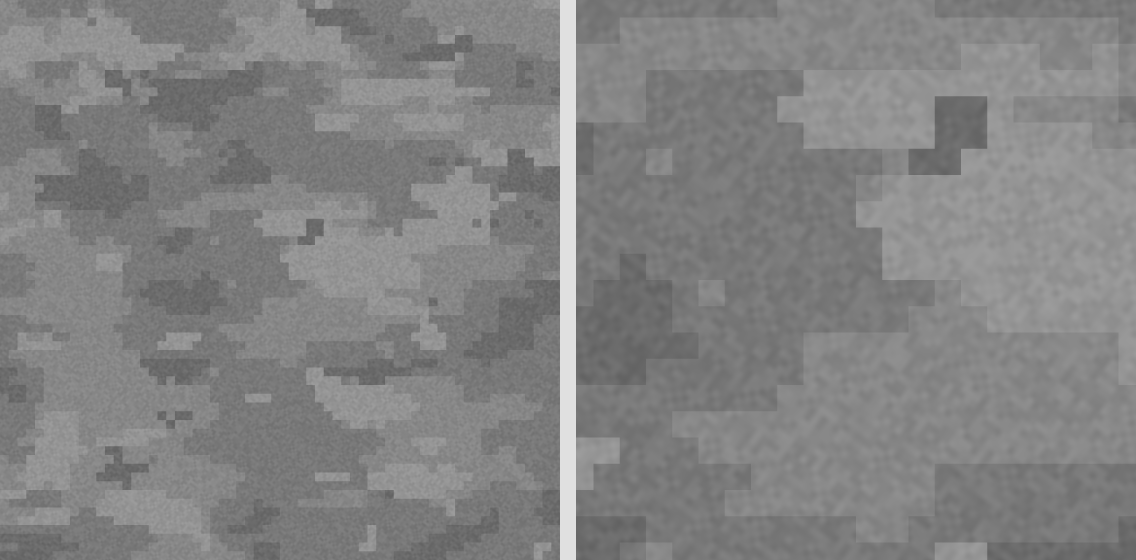
Left, the full canvas; right, a detail of the centre.
Write a Shadertoy shader that draws this pattern.

```glsl
// Grey digital camouflage: wide stepped patches in four tones under fine fabric grain.

const float CELLS = 64.0;                      // square cells along the canvas height
const vec2 PATCH_SIZE = vec2(10.5, 5.2);       // base patches, in cells
const vec2 ACCENT_SIZE = vec2(7.6, 4.1);       // dark and pale accents, in cells
const float LIGHT_LEVEL = 0.514;               // thresholds that set each tone's share
const float PALE_LEVEL = 0.672;
const float DARK_LEVEL = 0.704;
const float ACCENT_BIAS = 0.6;                 // pulls accents towards their own base tone
const float GRAIN_SCALE = 230.0;
const float GRAIN_STRENGTH = 0.066;

const float DARK_GREY = 0.418;
const float MID_GREY = 0.473;
const float LIGHT_GREY = 0.529;
const float PALE_GREY = 0.580;

float hash(vec2 p, uint seed) {
    uvec2 q = uvec2(ivec2(p));
    uint h = q.x * 73939u ^ q.y * 91193u ^ seed * 52711u;
    h = (h ^ (h >> 15)) * 739391u;
    h = (h ^ (h >> 13)) * 912913u;
    h ^= h >> 16;
    return float(h & 65535u) / 65535.0;
}

float valueNoise(vec2 p, uint seed) {
    vec2 i = floor(p);
    vec2 f = fract(p);
    f = f * f * (3.0 - 2.0 * f);
    float low = mix(hash(i, seed), hash(i + vec2(1, 0), seed), f.x);
    float high = mix(hash(i + vec2(0, 1), seed), hash(i + vec2(1, 1), seed), f.x);
    return mix(low, high, f.y);
}

// Three octaves: broad shape, lobes and ragged outline.
float patchNoise(vec2 p, uint seed) {
    return 0.55 * valueNoise(p, seed)
         + 0.30 * valueNoise(p * 2.13 + 17.3, seed + 1u)
         + 0.15 * valueNoise(p * 4.37 + 41.7, seed + 2u);
}

// Tone of one whole cell: base patches, then pale and dark accents.
float cellTone(vec2 cell) {
    vec2 p = cell + 200.37;
    float base = patchNoise(p / PATCH_SIZE, 11u);
    float pale = patchNoise(p / ACCENT_SIZE, 23u) + ACCENT_BIAS * (base - 0.5);
    float dark = patchNoise(p / ACCENT_SIZE, 37u) - ACCENT_BIAS * (base - 0.5);

    float tone = base > LIGHT_LEVEL ? LIGHT_GREY : MID_GREY;
    if (pale > PALE_LEVEL) tone = PALE_GREY;
    if (dark > DARK_LEVEL) tone = DARK_GREY;
    return tone;
}

void mainImage(out vec4 fragColor, in vec2 fragCoord) {
    vec2 uv = fragCoord / iResolution.y;

    // Blend neighbouring cells over one pixel for clean steps.
    vec2 p = uv * CELLS - 0.5;
    float pixel = CELLS / iResolution.y;
    vec2 cell = floor(p);
    vec2 w = clamp((fract(p) - 0.5) / pixel + 0.5, 0.0, 1.0);
    float low = mix(cellTone(cell), cellTone(cell + vec2(1, 0)), w.x);
    float high = mix(cellTone(cell + vec2(0, 1)), cellTone(cell + vec2(1, 1)), w.x);
    float tone = mix(low, high, w.y);

    // Grain on a turned lattice so that no rows show.
    vec2 turned = mat2(0.8, 0.6, -0.6, 0.8) * uv;
    tone += GRAIN_STRENGTH * (valueNoise(turned * GRAIN_SCALE + 500.0, 53u) - 0.5);

    fragColor = vec4(vec3(tone), 1.0);
}
```
